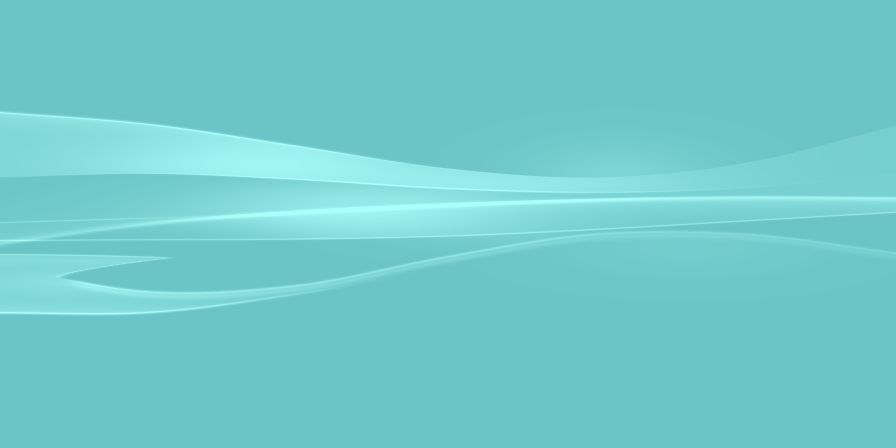
This background is drawn by a Shadertoy shader. Its source:

```glsl
// Smooth curve through seven heights evenly spaced over the width
float curve(float x, float k[7]) {
    int i = int(clamp(floor(x * 6.0), 0.0, 5.0));
    float t = x * 6.0 - float(i);
    float b = k[i], c = k[i + 1];
    float a = i > 0 ? k[i - 1] : 2.0 * b - c;
    float d = i < 5 ? k[i + 2] : 2.0 * c - b;
    return b + 0.5 * t * (c - a + t * (2.0 * a - 5.0 * b + 4.0 * c - d
        + t * (3.0 * (b - c) + d - a)));
}

float blob(vec2 p, vec2 centre, vec2 radius) {
    vec2 q = (p - centre) / radius;
    return exp(-dot(q, q));
}

// Antialiased coverage of the positive side of an edge
float side(float d) {
    float pixel = 1.0 / iResolution.y;
    return smoothstep(-0.7 * pixel, 0.7 * pixel, d);
}

float line(float d, float width) {
    float w = max(width, 0.7 / iResolution.y);
    return exp(-d * d / (w * w));
}

void mainImage(out vec4 fragColor, in vec2 fragCoord) {
    vec2 p = fragCoord / iResolution.xy;
    float x = p.x, y = p.y;

    // Signed heights above the flowing edges
    float crest = y - curve(x, float[7](0.750, 0.723, 0.674, 0.624, 0.604, 0.637, 0.719));
    float belly = y - curve(x, float[7](0.604, 0.612, 0.599, 0.579, 0.570, 0.581, 0.612));
    float streak = y - curve(x, float[7](0.461, 0.505, 0.530, 0.546, 0.557, 0.562, 0.560));
    float thread = y - curve(x, float[7](0.463, 0.465, 0.466, 0.473, 0.488, 0.507, 0.526));
    float wave = y - curve(x, float[7](0.406, 0.349, 0.363, 0.427, 0.477, 0.477, 0.435));
    float keel = y - curve(x, float[7](0.301, 0.302, 0.344, 0.401, 0.440, 0.450, 0.430));

    // Halo over the valley
    float light = 0.28 * side(crest) * blob(p, vec2(0.69, 0.61), vec2(0.11, 0.075));

    // Upper ribbon
    float t = clamp(belly / max(belly - crest, 0.001), 0.0, 1.0);
    float ribbon = 0.27 + 0.55 * blob(p, vec2(0.29, 0.635), vec2(0.19, 0.075))
        + 0.35 * blob(p, vec2(0.57, 0.585), vec2(0.19, 0.05))
        + 0.3 * pow(t, 6.0) * (1.0 - smoothstep(0.1, 0.45, x));
    ribbon *= mix(1.0, 0.65, smoothstep(0.7, 1.0, x));
    light += ribbon * side(belly) * side(-crest);
    light += 0.4 * line(crest, 0.003) * (1.0 - smoothstep(0.2, 0.6, x));
    light += 0.5 * line(belly, 0.002) * blob(p, vec2(0.48, 0.58), vec2(0.25, 0.2));

    // Lit gap between ribbon and streak
    float gap = 0.6 * blob(p, vec2(0.44, 0.545), vec2(0.2, 0.06))
        + 0.2 * smoothstep(0.55, 0.8, x)
        + 0.22 * exp(-abs(streak) / 0.05) * (1.0 - smoothstep(0.2, 0.5, x));
    light += gap * side(streak) * side(-belly);

    // Streak with the glow beneath it
    float beam = 0.5 * exp(-abs(streak) / 0.022) * smoothstep(0.05, 0.35, x)
        + 0.45 * blob(p, vec2(0.42, 0.51), vec2(0.18, 0.055))
        + 0.12 * smoothstep(0.2, 0.4, x);
    light += beam * side(-streak) * side(thread);
    light += 0.5 * line(streak + 0.004, 0.005) * (1.0 - 0.5 * smoothstep(0.5, 0.9, x));
    light += 0.3 * line(y - 0.503 - 0.06 * x, 0.0018) * (1.0 - smoothstep(0.1, 0.28, x));

    // Thin thread and the soft glow under it
    light += 0.45 * line(thread, 0.002);
    light += 0.22 * side(-thread) * side(wave) * blob(p, vec2(0.56, 0.485), vec2(0.13, 0.04));
    light += 0.13 * side(-wave) * blob(p, vec2(0.77, 0.45), vec2(0.15, 0.07));

    // Lower sheet, folded into a hook on the left
    float rise = clamp((y - 0.380) / 0.047, 0.0, 1.0);
    float hook = x - 0.065 - 0.137 * pow(rise, 1.5);
    float roof = y - 0.432 + 0.2 * x * x;
    float leaf = side(wave) * side(hook);
    float sheet = side(keel) * side(-roof) * (1.0 - leaf) * (1.0 - smoothstep(0.3, 0.46, x));
    float fill = 0.25 + 0.3 * exp(-abs(keel) / 0.018) * (1.0 - smoothstep(0.1, 0.4, x))
        + 0.22 * blob(p, vec2(0.08, 0.37), vec2(0.1, 0.03))
        + 0.15 * line(roof + 0.012, 0.012);
    light += sheet * fill * mix(1.0, 0.35, smoothstep(0.1, 0.38, x));
    light += 0.4 * line(roof, 0.002) * (1.0 - smoothstep(0.17, 0.2, x));
    light += 0.3 * line(hook, 0.006) * side(wave) * side(-roof) * step(0.38, y);
    light += 0.6 * line(keel, 0.0028) * (1.0 - smoothstep(0.2, 0.46, x));

    // Bright rim along the wave
    float rim = smoothstep(0.06, 0.1, x) * (1.0 - 0.45 * smoothstep(0.5, 0.8, x));
    light += rim * (0.45 * line(wave, 0.003) + 0.3 * line(wave + 0.008, 0.007));

    vec3 teal = vec3(0.42, 0.77, 0.775);
    vec3 ice = vec3(0.67, 1.0, 0.985);
    fragColor = vec4(mix(teal, ice, clamp(light, 0.0, 1.0)), 1.0);
}
```
